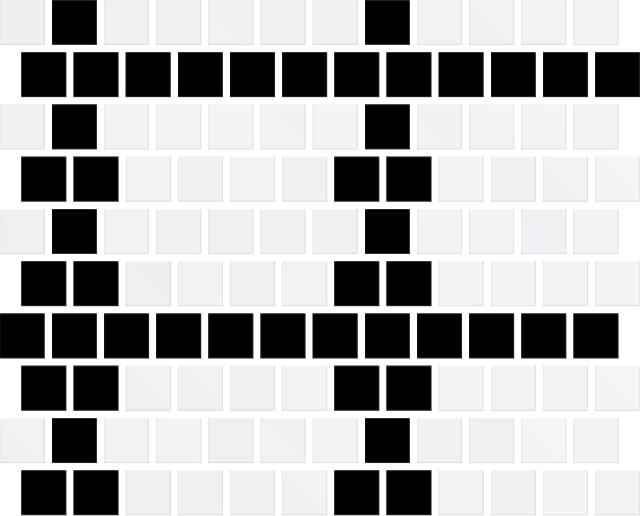
Write a Shadertoy shader that draws this pattern.

```glsl
const vec2 GRID = vec2(12.27, 9.872);   // tile pitches across the canvas
const float TILES_PER_ROW = 12.0;
const float TILE_SIZE = 0.868;
const float ROW_SHIFT = 0.415;
const float BEVEL = 0.035;
const vec3 GROUT = vec3(1.0);

float hash(vec2 p) {
    return fract(sin(dot(p, vec2(127.1, 311.7))) * 43758.5453);
}

float boxDistance(vec2 p, vec2 halfSize) {
    vec2 d = abs(p) - halfSize;
    return length(max(d, 0.0)) + min(max(d.x, d.y), 0.0);
}

// Strength of a bevel line, fading inward from one side
float edgeLine(float inset, float width) {
    return 1.0 - smoothstep(0.0, width, inset);
}

// Full dark bands every five rows, dark columns every six tiles
bool isDark(vec2 id, float odd) {
    bool band = mod(id.y, 5.0) == 1.0;
    float column = mod(id.x, 6.0);
    bool stripe = odd > 0.5 ? column < 2.0 : column == 1.0;
    return band || stripe;
}

vec3 darkTile(vec2 q, float width) {
    float top = edgeLine(q.y, width);
    float left = edgeLine(q.x, width);
    float right = edgeLine(TILE_SIZE - q.x, width);
    float bottom = edgeLine(TILE_SIZE - q.y, width);
    return vec3(0.30 * top + 0.10 * left + 0.18 * max(right, bottom));
}

vec3 lightTile(vec2 q, vec2 id, float width) {
    // Slight tone, tint and sheen differences between tiles
    float rnd = hash(id);
    float tone = 0.938 + 0.010 * id.x / TILES_PER_ROW + 0.012 * rnd;
    float blue = 0.012 * step(0.85, hash(id + 19.3));
    float sheen = 0.012 * (hash(id + 7.7) - 0.5);
    vec3 color = vec3(tone, tone, tone + blue);
    color += sheen * smoothstep(-0.25, 0.25, q.x - q.y);

    // Pale top, shaded sides and bottom
    float right = edgeLine(TILE_SIZE - q.x, width);
    float bottom = edgeLine(TILE_SIZE - q.y, width);
    float left = edgeLine(q.x, width);
    float top = edgeLine(q.y, width);
    color -= 0.09 * max(right, bottom) + 0.05 * left;
    return color + 0.02 * top;
}

void mainImage(out vec4 fragColor, in vec2 fragCoord) {
    // Grid coordinates, with rows counted downward from the top
    vec2 p = fragCoord / iResolution.xy;
    p = vec2(p.x, 1.0 - p.y) * GRID + 0.009;
    float pixel = GRID.x / iResolution.x;

    // Alternate rows are shifted sideways
    float row = floor(p.y);
    float odd = mod(row, 2.0);
    p.x -= odd * ROW_SHIFT;
    vec2 id = vec2(floor(p.x), row);
    vec2 q = fract(p);

    // Square tile mask; row ends stay bare grout
    float d = boxDistance(q - 0.5 * TILE_SIZE, vec2(0.5 * TILE_SIZE));
    float mask = 1.0 - smoothstep(-0.6 * pixel, 0.6 * pixel, d);
    mask *= step(0.0, id.x) * step(id.x, TILES_PER_ROW - 1.0);

    float width = max(BEVEL, pixel);
    vec3 tile = isDark(id, odd) ? darkTile(q, width) : lightTile(q, id, width);
    fragColor = vec4(mix(GROUT, tile, mask), 1.0);
}
```
